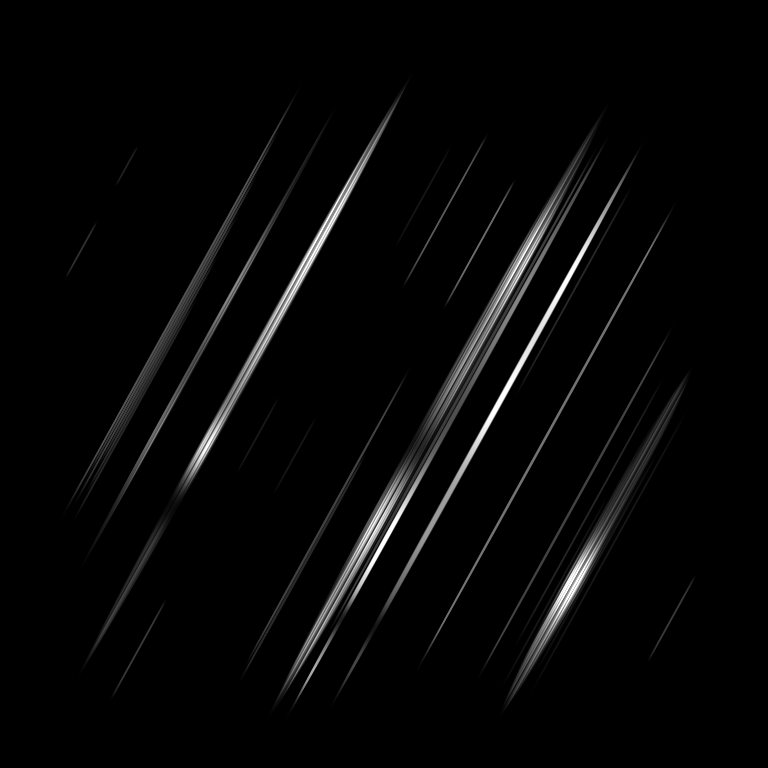
This background is drawn by a Shadertoy shader. Its source:

```glsl
// Slanted silver light streaks: fibrous beams and faint hairlines on black.

const vec2 ALONG = vec2(0.484, 0.875);

// Soft bump along a beam.
float gleam(float v, float center, float spread) {
    float d = (v - center) / spread;
    return exp(-d * d);
}

// Fine fibres across a beam, drifting slowly along it.
float fibres(vec2 q, float seed) {
    float u = q.x + 0.0006 * sin(q.y * 7.0 + seed);
    float f = 0.62 + 0.24 * sin(u * 760.0 + seed + 0.8 * sin(q.y * 5.0))
                   + 0.20 * sin(u * 1370.0 + seed * 2.3 - q.y * 2.0)
                   + 0.14 * sin(u * 2300.0 + seed * 4.1 + q.y * 3.0);
    return clamp(f, 0.05, 1.1);
}

// Lens-shaped streak at offset u, spanning v.x to v.y along its length.
float streak(vec2 q, float u, vec2 v, float halfWidth) {
    float t = abs(2.0 * q.y - v.x - v.y) / (v.y - v.x);
    float pixel = 0.7 / iResolution.y;
    float w = halfWidth * max(1.0 - t * t * t, 0.0);
    float edge = max(w, pixel);
    float body = 1.0 - smoothstep(edge * 0.55, edge + pixel, abs(q.x - u));
    return body * min(w / pixel, 1.0) * smoothstep(1.0, 0.8, t);
}

// Isolated hairlines: offset, start, end, brightness.
float hairlines(vec2 q) {
    vec4 hairs[11] = vec4[11](
        vec4(-0.235, 0.734, 0.797, 0.12), vec4(-0.234, 0.597, 0.686, 0.18),
        vec4(0.083, 0.144, 0.302, 0.22), vec4(0.084, 0.483, 0.601, 0.09),
        vec4(0.139, 0.482, 0.602, 0.08), vec4(0.122, 0.838, 0.998, 0.08),
        vec4(0.156, 0.794, 1.036, 0.34), vec4(0.216, 0.799, 1.000, 0.42),
        vec4(0.671, 0.526, 0.662, 0.22), vec4(0.353, 0.740, 1.070, 0.15),
        vec4(0.510, 0.451, 0.874, 0.14));
    float sum = 0.0;
    for (int i = 0; i < 11; i++) {
        sum += hairs[i].w * streak(q, hairs[i].x, hairs[i].yz, 0.0010);
    }
    return sum;
}

// Loose strands on the far left, with a few beside the right beam.
float strands(vec2 q) {
    float sum = 0.0;
    for (int i = 0; i < 6; i++) {
        float k = float(i);
        float stagger = fract(k * 0.618);
        vec2 span = vec2(0.31 + 0.10 * stagger, 0.98 - 0.062 * k);
        sum += (0.32 - 0.035 * k) * streak(q, -0.0875 + 0.0031 * k, span, 0.0012);
        span = vec2(0.40 + 0.08 * stagger, 0.70 + 0.18 * fract(k * 0.37));
        sum += 0.09 * streak(q, 0.521 + 0.0073 * k, span, 0.0009);
    }
    return sum;
}

// Left beam with two bright stretches and its slim neighbour.
float leftBeams(vec2 q) {
    float v = q.y;
    float glow = 0.22 + 0.70 * gleam(v, 0.81, 0.14) + 0.30 * gleam(v, 0.62, 0.10)
               + 0.60 * gleam(v, 0.495, 0.045);
    glow *= 1.0 - 0.8 * gleam(v, 0.405, 0.035);
    float wide = glow * streak(q, 0.0315, vec2(0.145, 1.062), 0.0085);
    wide *= 0.35 + 0.85 * fibres(q, 1.0);
    float slim = 0.10 + 0.42 * gleam(v, 0.48, 0.09) + 0.40 * gleam(v, 0.69, 0.10);
    return wide + slim * streak(q, -0.034, vec2(0.262, 0.978), 0.0036)
                       * (0.3 + fibres(q, 4.0));
}

// Broad central beam, the sharp rim on its right and a thin pair on its left.
float centralBeam(vec2 q) {
    float v = q.y;
    float glow = 0.20 + 0.62 * gleam(v, 0.91, 0.085) + 0.32 * gleam(v, 0.75, 0.09)
               + 0.65 * gleam(v, 0.515, 0.075) + 0.38 * gleam(v, 0.36, 0.09);
    glow *= 1.0 - 0.5 * gleam(v, 0.627, 0.035);
    float light = glow * streak(q, 0.2745, vec2(0.215, 1.152), 0.0125);
    light *= 0.15 + 1.05 * fibres(q, 2.4);
    float rim = 0.22 + 0.85 * gleam(v, 0.50, 0.10) + 0.45 * gleam(v, 0.30, 0.05)
              + 0.30 * gleam(v, 0.86, 0.14);
    rim *= 1.0 - 0.75 * gleam(v, 0.385, 0.025);
    light += rim * streak(q, 0.2950, vec2(0.225, 1.12), 0.0033);
    light += 0.24 * streak(q, 0.2890, vec2(0.34, 1.10), 0.0018);
    light += 0.26 * streak(q, 0.2150, vec2(0.26, 0.725), 0.0013);
    return light + 0.16 * streak(q, 0.2185, vec2(0.24, 0.60), 0.0015);
}

// Bright slim beam, two fine lines and the short beam at far right.
float rightBeams(vec2 q) {
    float v = q.y;
    float glow = 0.30 + 0.65 * gleam(v, 0.93, 0.10) + 0.70 * gleam(v, 0.73, 0.12)
               + 0.25 * gleam(v, 0.53, 0.08);
    glow *= 1.0 - 0.75 * gleam(v, 0.395, 0.03);
    float light = glow * streak(q, 0.3385, vec2(0.265, 1.130), 0.0040);
    light += 0.45 * streak(q, 0.4135, vec2(0.36, 1.085), 0.0016);
    light += 0.26 * streak(q, 0.4880, vec2(0.39, 0.940), 0.0015);
    float flare = 0.20 + 0.95 * gleam(v, 0.570, 0.055) + 0.20 * gleam(v, 0.48, 0.05);
    return light + flare * streak(q, 0.5365, vec2(0.368, 0.900), 0.0125)
                         * (0.15 + fibres(q, 5.2));
}

void mainImage(out vec4 fragColor, in vec2 fragCoord) {
    vec2 p = fragCoord / iResolution.xy;
    // Rotated frame: x runs across the streaks, y along them.
    vec2 q = vec2(dot(p, vec2(ALONG.y, -ALONG.x)), dot(p, ALONG));
    float light = hairlines(q) + strands(q) + leftBeams(q) + centralBeam(q) + rightBeams(q);
    fragColor = vec4(vec3(min(light, 1.0)), 1.0);
}
```
